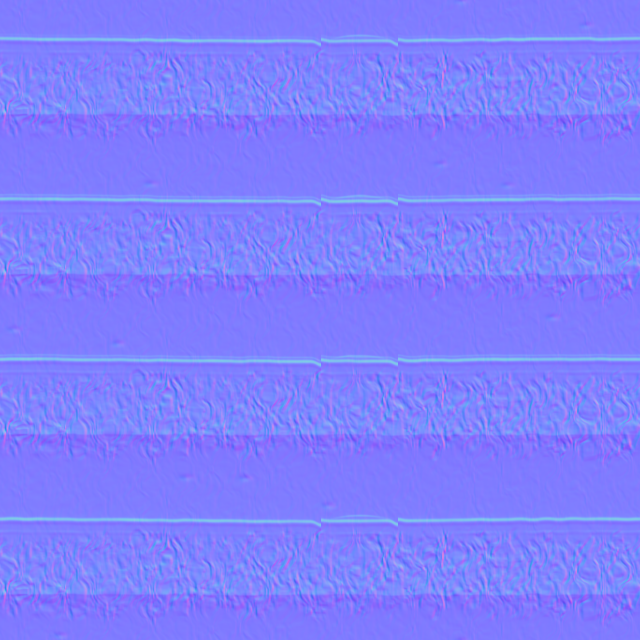
Reproduce this texture map procedurally as a Shadertoy shader.

```glsl
const float ROWS = 4.0;              // boards down the canvas
const float LINE_PHASE = 0.25;       // first seam, in boards from the top
const float SEAM_WIDTH = 0.0105;     // the lengths below are in boards
const float SEAM_SLOPE = 0.66;
const float EDGE = 0.464;            // crease between the two faces
const float UPPER_TILT = 0.075;
const float LOWER_TILT = -0.022;
const float CREASE_TILT = -0.12;
const float GRAIN_HEIGHT = 0.0068;
const float FINE_HEIGHT = 0.0016;
const float SMOOTH_GRAIN = 0.16;
const float STEP = 0.006;            // distance for slope sampling
const vec2 CHIPS = vec2(0.502, 0.622);
const int DINGS = 3;

float hash(vec2 cell) {
    uvec2 q = uvec2(ivec2(cell)) * uvec2(1597334677u, 3812015801u);
    uint n = (q.x ^ q.y) * 1597334677u;
    n = (n ^ (n >> 15)) * 2246822519u;
    n ^= n >> 13;
    return float(n >> 8) / 16777216.0;
}

// Value noise that wraps after the given number of cells
float noise(vec2 p, vec2 period) {
    vec2 i = floor(p), f = fract(p);
    vec2 u = f * f * f * (f * (f * 6.0 - 15.0) + 10.0);
    vec2 a = mod(i, period), b = mod(i + 1.0, period);
    return mix(mix(hash(a), hash(vec2(b.x, a.y)), u.x),
               mix(hash(vec2(a.x, b.y)), hash(b), u.x), u.y);
}

float boardNoise(vec2 p, vec2 freq) {
    return noise(p * freq, freq * vec2(ROWS, 1.0));
}

float canvasNoise(vec2 p, vec2 freq) {
    return noise(p * freq, freq * ROWS);
}

// Wavy upright fibres shared by all boards, with small unique pits
float grainHeight(vec2 p) {
    vec2 warp = vec2(boardNoise(p, vec2(11.0, 9.0)),
                     boardNoise(p + 0.37, vec2(13.0, 8.0))) - 0.5;
    vec2 q = p + warp * vec2(0.065, 0.04);
    float fibres = boardNoise(q, vec2(38.0, 19.0));
    float pits = boardNoise(q + 0.21, vec2(57.0, 37.0));
    return GRAIN_HEIGHT * (fibres + 0.4 * pits)
         + FINE_HEIGHT * canvasNoise(p, vec2(43.0, 31.0));
}

float bell(float x, float width) {
    x /= width;
    return exp(-x * x);
}

// Slope of the seam, its chipped steps and the thin split above it
float seamSlope(float x, float v) {
    float row = mod(floor(v + 0.5), ROWS);
    float below = fract(v + 0.5) - 0.5;
    float wander = 0.007 * sin(6.2832 * (x - 0.22))
                 + 0.006 * (noise(vec2(x * 48.0, row), vec2(48.0, ROWS)) - 0.5);
    for (int i = 0; i < 2; i++) {
        float dx = x - CHIPS[i];
        wander += 0.022 * bell(dx, 0.009) * (dx < 0.0 ? 1.0 : -0.4);
    }
    float s = below - wander;
    float strength = 0.85 + 0.3 * noise(vec2(x * 24.0, row + 7.0), vec2(24.0, 32.0));
    float slope = SEAM_SLOPE * strength * bell(s, SEAM_WIDTH);
    slope -= 0.12 * bell(s - 0.026, 0.012);

    // Split arching between the chips
    float t = clamp((x - CHIPS.x) / (CHIPS.y - CHIPS.x), 0.0, 1.0);
    float arch = sin(3.14159 * t);
    slope += 0.3 * arch * arch * bell(s + 0.033 * arch, 0.007);

    // Some seams carry a second faint lip
    float lip = smoothstep(0.45, 0.8, hash(vec2(row, 91.0)));
    slope += 0.18 * lip * bell(s + 0.025, 0.007);

    // Broken crease under the seam
    float broken = noise(vec2(x * 20.0, row + 3.0), vec2(20.0, 32.0));
    return slope + 0.09 * broken * (bell(s - 0.075, 0.008) - bell(s - 0.093, 0.009));
}

// Small scattered dents, a few per board
vec2 dingSlope(vec2 p) {
    float row = floor(p.y);
    vec2 slope = vec2(0.0);
    for (int i = 0; i < DINGS; i++) {
        vec2 seed = vec2(mod(row, ROWS) * 16.0 + float(i), 53.0);
        vec2 centre = vec2(hash(seed) * ROWS, row + mix(0.72, 0.93, hash(seed + 29.0)));
        vec2 r = (p - centre) / vec2(0.035, 0.018);
        slope += 0.28 * r * exp(-dot(r, r));
    }
    return slope;
}

void mainImage(out vec4 fragColor, in vec2 fragCoord) {
    vec2 uv = fragCoord / iResolution.xy;
    vec2 p = vec2(uv.x, 1.0 - uv.y) * ROWS - vec2(0.0, LINE_PHASE);
    float d = fract(p.y);

    // Two tilted faces meeting at the crease
    float edge = EDGE + 0.02 * (boardNoise(p, vec2(9.0, 3.0)) - 0.5);
    float upper = mix(-0.005, UPPER_TILT, smoothstep(0.0, EDGE, d));
    float lower = LOWER_TILT + CREASE_TILT * exp(-max(d - edge, 0.0) * 8.0);
    lower = mix(lower, -0.005, smoothstep(0.85, 1.0, d));
    float tilt = mix(upper, lower, smoothstep(edge - 0.007, edge + 0.009, d));
    tilt += 0.05 * bell(d - edge + 0.018, 0.015);

    // Coarse wear across the upper face, fading out past the crease
    float ragged = d + 0.12 * (boardNoise(p, vec2(14.0, 10.0)) - 0.5);
    float rough = smoothstep(0.04, 0.15, ragged) * (1.0 - smoothstep(0.5, 0.66, ragged));
    rough *= 0.7 + 0.6 * boardNoise(p, vec2(5.0, 4.0));
    rough = max(rough, SMOOTH_GRAIN);

    float h = grainHeight(p);
    vec2 grain = vec2(grainHeight(p + vec2(STEP, 0.0)) - h,
                      grainHeight(p + vec2(0.0, STEP)) - h) / STEP;

    vec2 slope = vec2(0.0, tilt + seamSlope(uv.x, p.y));
    slope += rough * vec2(-grain.x, grain.y) + dingSlope(p);
    vec3 normal = normalize(vec3(slope, 1.0));
    fragColor = vec4(0.5 + 0.5 * normal, 1.0);
}
```
